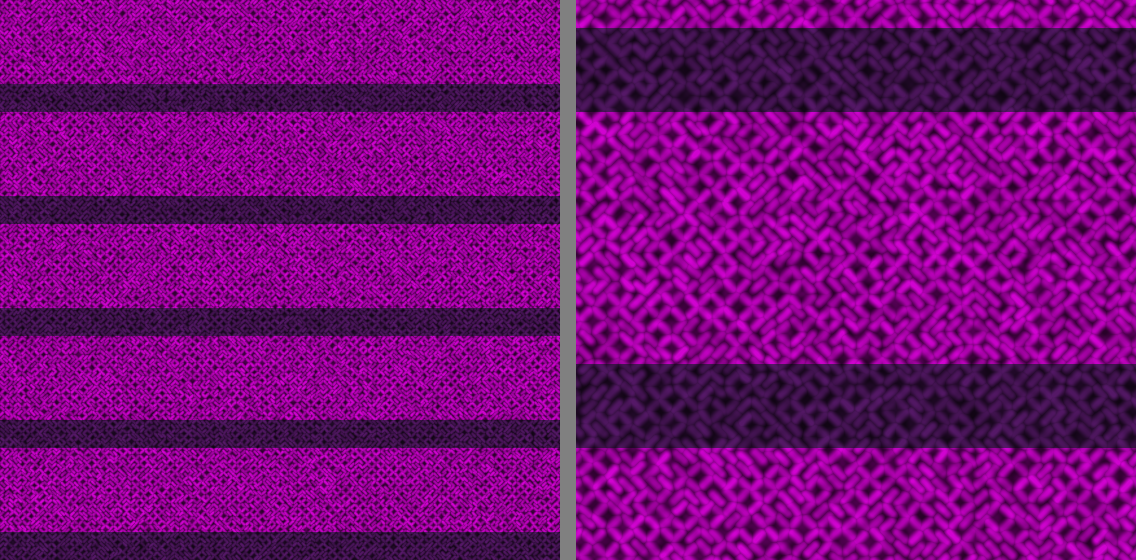
Left, the full canvas; right, a detail of the centre.
A WebGL 2 fragment shader for this texture:

```glsl
#version 300 es
precision highp float;
// Striped woven cloth: five magenta bands, each with a dark violet stripe below.
// The weave is a jittered grid of short diagonal strands; the highest strand
// sets the shade, and finer value noise roughens it.

#define BANDS 5.0            // repeats up the canvas
#define STRIPE 0.25          // dark share of each repeat
#define STRANDS 128.0        // strands across the canvas
#define STRAND_HALF 0.30     // half length along each axis, in cells
#define JITTER 0.40          // random shift of a strand, in cells
#define SHADE_LOW 0.30       // shade in the gaps
#define SHADE_RANGE 0.68     // rise from gap to strand top
#define GRAIN 0.26           // strength of the fine noise
#define MAGENTA vec3(0.80, 0.010, 0.80)
#define VIOLET vec3(0.325, 0.092, 0.395)

uniform vec2 u_resolution;
out vec4 fragColor;

vec3 hash3(vec2 p) {
  vec3 q = fract(p.xyx * vec3(0.1031, 0.1030, 0.0973));
  q += dot(q, q.yxz + 33.33);
  return fract((q.xxy + q.yzz) * q.zyx);
}

float valueNoise(vec2 p) {
  vec2 i = floor(p), f = fract(p);
  f = f * f * (3.0 - 2.0 * f);
  float low = mix(hash3(i).x, hash3(i + vec2(1, 0)).x, f.x);
  float high = mix(hash3(i + vec2(0, 1)).x, hash3(i + vec2(1, 1)).x, f.x);
  return mix(low, high, f.y);
}

float segmentDistance(vec2 p, vec2 halfAxis) {
  float t = clamp(dot(p, halfAxis) / dot(halfAxis, halfAxis), -1.0, 1.0);
  return length(p - halfAxis * t);
}

// Height of the topmost strand among the neighbouring cells
float weaveHeight(vec2 p) {
  vec2 cell = floor(p);
  float height = 0.0;
  for (int y = -1; y <= 1; y++) {
    for (int x = -1; x <= 1; x++) {
      vec2 id = cell + vec2(x, y);
      vec3 rnd = hash3(id + 17.0);
      vec2 center = id + 0.5 + JITTER * (rnd.xy - 0.5);
      // Slant alternates like a checkerboard, with some strands flipped
      float slant = mod(id.x + id.y, 2.0) < 0.5 ? 1.0 : -1.0;
      if (rnd.z < 0.25) slant = -slant;
      float d = segmentDistance(p - center, STRAND_HALF * vec2(1.0, slant));
      float tone = mix(0.70, 1.0, fract(rnd.z * 7.3 + rnd.x));
      height = max(height, tone * (1.0 - smoothstep(0.04, 0.58, d)));
    }
  }
  return height;
}

void main() {
  vec2 uv = gl_FragCoord.xy / u_resolution;

  // Stripes, smoothed over one pixel at both edges
  float band = fract(uv.y * BANDS);
  float soft = 0.5 * BANDS / u_resolution.y;
  float edge = abs(band - 0.5 * STRIPE);
  edge = min(edge, 1.0 - edge) - 0.5 * STRIPE;
  vec3 dye = mix(VIOLET, MAGENTA, smoothstep(-soft, soft, edge));

  // Shade of the woven surface
  vec2 thread = uv * STRANDS;
  float shade = SHADE_LOW + SHADE_RANGE * weaveHeight(thread);
  shade += GRAIN * (valueNoise(thread * 1.7 + 41.0) - 0.5);

  fragColor = vec4(dye * clamp(shade, 0.2, 1.02), 1.0);
}
```
